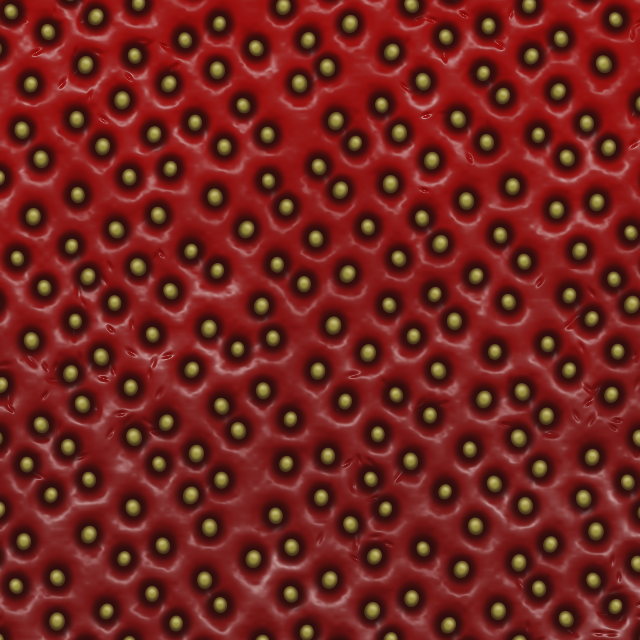
Give the GLSL for this texture, as a Shadertoy shader.

```glsl
// Glossy strawberry skin: yellow seeds sit in dark dimples on a jittered,
// slanted lattice. A height field of dimples, ripples and small dents gives
// the surface tilt, which places the crescent glints and the soft sheen.

// Lattice steps between neighbouring seeds, in canvas units.
const mat2 LATTICE = mat2(0.0495, -0.0495, 0.0770, 0.0247);
const float DIMPLE_RADIUS = 0.0192;
const float DENT_CELL = 0.028;
const vec2 SEED_RADII = vec2(0.0112, 0.0130);

const vec3 RED_TOP = vec3(0.60, 0.055, 0.05);
const vec3 RED_BOTTOM = vec3(0.46, 0.075, 0.075);
const vec3 PIT_BROWN = vec3(0.17, 0.05, 0.045);
const vec3 SHEEN_ROSE = vec3(0.62, 0.41, 0.41);
const vec3 GLINT_PINK = vec3(0.83, 0.69, 0.69);
const vec3 SEED_OLIVE = vec3(0.33, 0.24, 0.12);
const vec3 SEED_YELLOW = vec3(0.64, 0.59, 0.26);
const vec3 SEED_SHINE = vec3(0.82, 0.79, 0.58);

vec2 hash2(vec2 p) {
    vec3 q = fract(p.xyx * vec3(0.1031, 0.1030, 0.0973));
    q += dot(q, q.yzx + 33.33);
    return fract((q.xx + q.yz) * q.zy);
}

float noise(vec2 p) {
    vec2 i = floor(p), f = fract(p);
    f = f * f * f * (f * (f * 6.0 - 15.0) + 10.0);
    float low = mix(hash2(i).x, hash2(i + vec2(1, 0)).x, f.x);
    float high = mix(hash2(i + vec2(0, 1)).x, hash2(i + vec2(1, 1)).x, f.x);
    return mix(low, high, f.y);
}

vec2 rotate(vec2 p, float angle) {
    float c = cos(angle), s = sin(angle);
    return vec2(c * p.x - s * p.y, s * p.x + c * p.y);
}

float bell(vec2 p) {
    return exp(-dot(p, p));
}

vec2 seedPosition(vec2 cell) {
    return LATTICE * (cell + 0.36 * (hash2(cell + 71.0) - 0.5));
}

// Offset from the nearest seed in xy, its lattice cell in zw.
vec4 nearestSeed(vec2 p) {
    vec2 home = round(inverse(LATTICE) * p);
    vec4 best = vec4(1.0);
    for (int y = -1; y <= 1; y++)
    for (int x = -1; x <= 1; x++) {
        vec2 cell = home + vec2(x, y);
        vec2 offset = p - seedPosition(cell);
        if (length(offset) < length(best.xy)) best = vec4(offset, cell);
    }
    return best;
}

float dimples(vec2 p) {
    vec2 home = round(inverse(LATTICE) * p);
    float depth = 0.0;
    for (int y = -1; y <= 1; y++)
    for (int x = -1; x <= 1; x++) {
        vec2 offset = p - seedPosition(home + vec2(x, y));
        depth += bell(offset / (DIMPLE_RADIUS * 1.414));
    }
    return depth * DIMPLE_RADIUS;
}

// Sparse narrow dents, gathered in patches.
float dents(vec2 p) {
    vec2 home = floor(p / DENT_CELL);
    float depth = 0.0;
    for (int y = -1; y <= 1; y++)
    for (int x = -1; x <= 1; x++) {
        vec2 cell = home + vec2(x, y);
        vec2 pick = hash2(cell + 13.0);
        float bruised = smoothstep(0.4, 0.75, noise(cell * 0.16 + 5.0));
        float present = step(1.0 - 0.45 * bruised, pick.x);
        vec2 offset = p - (cell + hash2(cell + 37.0)) * DENT_CELL;
        vec2 size = vec2(0.0085, 0.0038) * mix(0.7, 1.2, pick.y);
        depth += present * bell(rotate(offset, pick.y * 6.28) / size);
    }
    return depth * 0.0027;
}

float skinHeight(vec2 p) {
    float ripples = 0.0032 * noise(p * 32.0) + 0.0007 * noise(p * 95.0 + 9.0);
    return ripples - dimples(p) - dents(p);
}

// Direction the surface leans towards, as a slope.
vec2 surfaceTilt(vec2 p, float e) {
    float h = skinHeight(p);
    return vec2(h - skinHeight(p + vec2(e, 0)), h - skinHeight(p + vec2(0, e))) / e;
}

vec3 shadeSkin(vec2 p, float seedDistance) {
    vec2 tilt = surfaceTilt(p, 0.001);
    float mottle = noise(p * 9.0 + 3.0);
    float streak = noise(rotate(p, 0.7) * vec2(90.0, 240.0));
    vec3 color = mix(RED_BOTTOM, RED_TOP, smoothstep(0.15, 0.95, p.y + 0.2 * (mottle - 0.5)));
    color *= 1.0 - 0.22 * smoothstep(0.1, 0.6, -tilt.y);

    float sheen = bell((tilt - vec2(0.0, 0.14)) / vec2(0.42, 0.25));
    color = mix(color, SHEEN_ROSE, sheen * mix(0.48, 0.22, p.y) * mix(0.5, 1.3, mottle));
    float glint = bell((tilt - vec2(0.0, 0.21)) / vec2(0.27, 0.10));
    color = mix(color, GLINT_PINK, glint * mix(0.35, 0.75, mottle) * mix(0.65, 1.1, streak));

    float pit = smoothstep(0.031, 0.0145, seedDistance);
    return mix(color, PIT_BROWN, 0.93 * pit);
}

vec3 shadeSeed(vec2 e) {
    vec3 color = mix(SEED_YELLOW, SEED_OLIVE, smoothstep(0.35, 1.0, length(e - vec2(0.0, 0.08))));
    color *= 0.95 + 0.12 * e.y;
    return mix(color, SEED_SHINE, 0.7 * bell((e - vec2(0.0, 0.34)) / vec2(0.42, 0.26)));
}

void mainImage(out vec4 fragColor, in vec2 fragCoord) {
    vec2 p = fragCoord / iResolution.y;
    vec4 seed = nearestSeed(p);
    vec2 variation = hash2(seed.zw + 23.0);
    vec2 radii = SEED_RADII * mix(0.92, 1.1, variation.x);
    vec2 e = rotate(seed.xy, 1.1 * (variation.y - 0.5)) / radii;

    vec3 color = shadeSkin(p, length(seed.xy));
    color = mix(color, shadeSeed(e), smoothstep(1.08, 0.92, length(e)));
    fragColor = vec4(color, 1.0);
}
```
